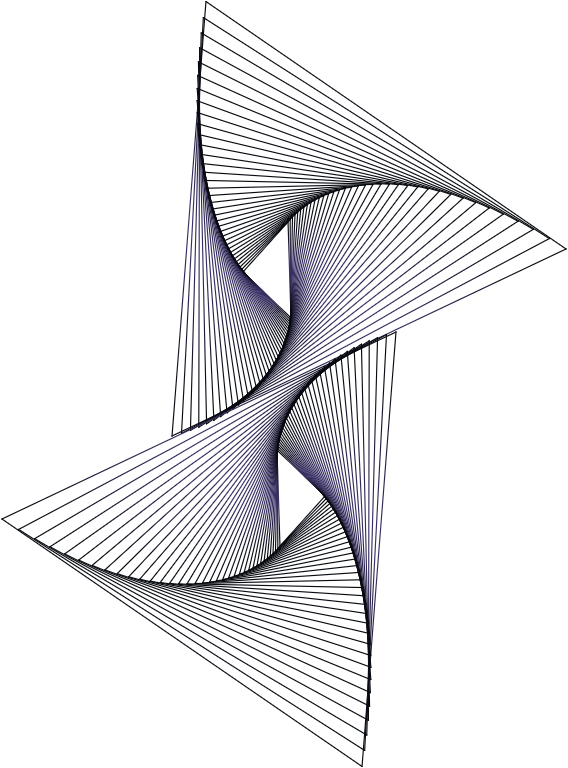
A WebGL 2 fragment shader for this background:

```glsl
#version 300 es
precision highp float;

uniform vec2 u_resolution;
out vec4 outColor;

#define STEPS 35            // intervals between outer and inner triangle
#define SHRINK 1.804        // total log scale of the spiral
#define TURN 1.143          // total rotation in radians
#define STROKE 0.0015       // line width, in canvas heights
#define SPIRAL_EYE vec2(-0.0072, 0.1319)
#define PAPER vec3(1.0)
#define INK vec3(0.02, 0.035, 0.05)
#define VIOLET vec3(0.27, 0.22, 0.47)

// Outer triangle, around the canvas centre
const vec2 TOP = vec2(-0.1016, 0.4980);
const vec2 SIDE = vec2(0.3672, 0.1758);
const vec2 LOW = vec2(-0.1458, -0.0677);

// Quarter turn along an ellipse: its square is minus identity
const mat2 SKEW_TURN = mat2(-0.145, 1.341, -0.761, 0.145);

// Lays one antialiased edge over the colour; violet peaks at mid length
vec3 drawEdge(vec3 color, vec2 p, vec2 a, vec2 b, float violet) {
    vec2 along = b - a;
    float t = clamp(dot(p - a, along) / dot(along, along), 0.0, 1.0);
    float dist = length(p - a - along * t) * u_resolution.y;
    float width = STROKE * u_resolution.y;
    float cover = clamp(0.5 + 0.5 * width - dist, 0.0, min(width, 1.0));
    float bump = smoothstep(0.0, 0.5, t) * smoothstep(1.0, 0.5, t);
    return mix(color, mix(INK, VIOLET, violet * bump), cover);
}

// Nested triangles, each a shrunk and turned copy of the one before
vec3 drawWhirl(vec3 color, vec2 p) {
    float angle = TURN / float(STEPS);
    mat2 next = exp(-SHRINK / float(STEPS))
              * (cos(angle) * mat2(1.0) + sin(angle) * SKEW_TURN);
    vec2 q = p - SPIRAL_EYE;
    vec2 a = TOP - SPIRAL_EYE;
    vec2 b = SIDE - SPIRAL_EYE;
    vec2 c = LOW - SPIRAL_EYE;
    for (int i = 0; i <= STEPS; i++) {
        color = drawEdge(color, q, a, b, 0.1);
        color = drawEdge(color, q, b, c, 0.8);
        color = drawEdge(color, q, c, a, 0.8);
        a = next * a;
        b = next * b;
        c = next * c;
    }
    return color;
}

void main() {
    vec2 p = (gl_FragCoord.xy - 0.5 * u_resolution) / u_resolution.y;

    // The second whirl is the first turned by half a circle
    vec3 color = drawWhirl(PAPER, p);
    color = drawWhirl(color, -p);
    outColor = vec4(color, 1.0);
}
```
